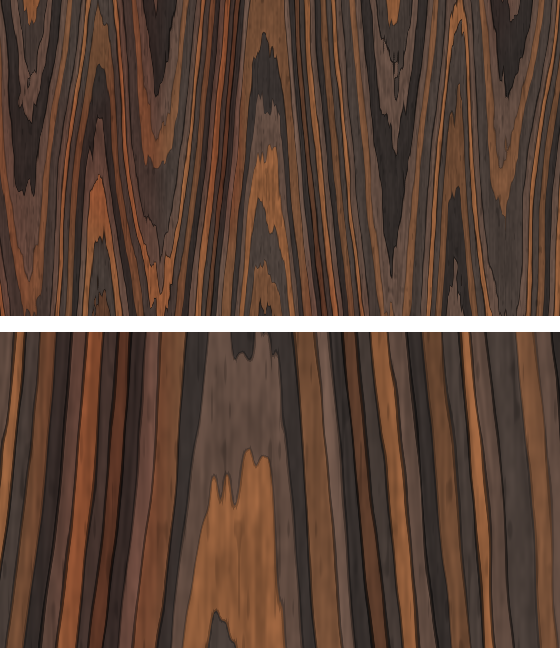
Top, the full canvas; bottom, a detail of the centre.
Give the GLSL for this texture, as a WebGL 2 fragment shader.

```glsl
#version 300 es
precision highp float;

uniform vec2 u_resolution;
out vec4 fragColor;

// Figure: distances are in canvas heights, layers are counted in bands
const float LAYERS_ACROSS = 60.0;
const float LAYERS_UP = 5.0;
const float TIP_RADIUS = 0.06;
const float ARCH_ROUNDING = 0.5;
const float SPACING_VARIATION = 0.9;
const float LINE_WIDTH = 0.0017;
const float LINE_DARKNESS = 0.6;
const float GRAIN_CONTRAST = 0.16;
const float GAIN = 1.07;

// Flame axes: x position, layer offset
const vec2 FLAMES[4] = vec2[4](
    vec2(0.09, 0.0), vec2(0.498, 2.3), vec2(1.245, -0.6), vec2(1.60, 1.4));

// Veneer tones and their cumulative shares
const vec3 TONES[6] = vec3[6](
    vec3(0.19, 0.165, 0.155), vec3(0.26, 0.22, 0.20), vec3(0.36, 0.28, 0.24),
    vec3(0.32, 0.21, 0.15), vec3(0.43, 0.29, 0.20), vec3(0.53, 0.34, 0.215));
const float SHARE_ENDS[6] = float[6](0.13, 0.36, 0.59, 0.68, 0.82, 1.0);

float hash(vec2 cell) {
    uvec2 q = uvec2(ivec2(cell)) * uvec2(1597334673u, 3812015801u);
    uint n = (q.x ^ q.y) * 1597334673u;
    n = (n ^ (n >> 15)) * 2246822519u;
    return float((n ^ (n >> 13)) >> 8) / 16777216.0;
}

float noise(vec2 p) {
    vec2 cell = floor(p);
    vec2 t = fract(p);
    t = t * t * (3.0 - 2.0 * t);
    float low = mix(hash(cell), hash(cell + vec2(1, 0)), t.x);
    float high = mix(hash(cell + vec2(0, 1)), hash(cell + vec2(1, 1)), t.x);
    return mix(low, high, t.y);
}

float signedNoise(vec2 p) {
    return noise(p) - 0.5;
}

// Blend whose rounding grows with depth, so wide arches are blunter
float roundedMin(float a, float b) {
    float k = max(ARCH_ROUNDING * min(a, b), 0.01);
    float h = max(k - abs(a - b), 0.0) / k;
    return min(a, b) - h * h * k * 0.25;
}

// Layers cut through when moving sideways from the flame axes
float layerDepth(float x) {
    float depth = 1000.0;
    for (int i = 0; i < 4; i++) {
        float d = x - FLAMES[i].x;
        float side = LAYERS_ACROSS * (sqrt(d * d + TIP_RADIUS * TIP_RADIUS) - TIP_RADIUS);
        depth = roundedMin(depth, side + FLAMES[i].y);
    }
    return depth;
}

// Golden-ratio steps keep the shares even over few layers
vec3 layerColor(float index) {
    float pick = fract(index * 0.618034 + 0.12 * hash(vec2(index, 7)));
    vec3 tone = TONES[5];
    for (int i = 4; i >= 0; i--) {
        if (pick < SHARE_ENDS[i]) tone = TONES[i];
    }
    return tone * (0.94 + 0.12 * hash(vec2(index, 19)));
}

void main() {
    vec2 p = gl_FragCoord.xy / u_resolution.y;
    float pixel = 1.0 / u_resolution.y;

    // Tilted, folded layers with a slow wander
    float x = p.x + 0.03 * signedNoise(p * vec2(3.0, 2.2))
                  + 0.008 * signedNoise(p * vec2(9.0, 6.0) + 31.0);
    float depth = layerDepth(x);
    float steepness = abs(dFdx(depth)) / (pixel * LAYERS_ACROSS);
    float flatness = 1.0 - smoothstep(0.1, 0.9, steepness);

    // Ragged drips, strongest where the cut runs along a layer
    float drips = 0.8 * signedNoise(p * vec2(55.0, 6.0))
                + 0.4 * signedNoise(p * vec2(130.0, 18.0) + 57.0);
    float layer = LAYERS_UP * p.y - depth + 40.0
                + 1.3 * signedNoise(p * vec2(4.0, 1.6) + 11.0)
                + drips * mix(0.3, 1.0, flatness);
    layer += SPACING_VARIATION * signedNoise(vec2(layer * 0.6, 3.5));

    // Nearest seam and its distance in canvas heights
    float seam = floor(layer + 0.5);
    float offset = layer - seam;
    float slope = max(length(vec2(dFdx(layer), dFdy(layer))) / pixel, 1.0);
    float toSeam = offset / slope;
    vec3 color = mix(layerColor(seam - 1.0), layerColor(seam),
                     smoothstep(-0.6 * pixel, 0.6 * pixel, toSeam));

    // Fine growth tones inside each layer
    color *= 1.0 + 0.2 * signedNoise(vec2(layer * 4.0, p.y * 1.5));

    // Dark seams of uneven strength
    float lineWidth = LINE_WIDTH * (0.5 + noise(p * vec2(30.0, 12.0) + seam));
    float line = 1.0 - smoothstep(lineWidth - 0.5 * pixel, lineWidth + 0.5 * pixel, abs(toSeam));
    color *= 1.0 - line * LINE_DARKNESS * (0.35 + 0.65 * hash(vec2(seam, 43)));

    // Long fibres, short pores and patchy reddish staining
    float fibres = signedNoise(p * vec2(260.0, 14.0)) + 0.6 * signedNoise(p * vec2(190.0, 70.0));
    float pores = smoothstep(0.8, 0.95, noise(p * vec2(210.0, 24.0) + 83.0));
    float stain = smoothstep(0.6, 0.9, noise(p * vec2(7.0, 2.0) + 5.0));
    color *= GAIN * (1.0 + GRAIN_CONTRAST * fibres) * (1.0 - 0.16 * pores);
    color *= mix(vec3(1.0), vec3(0.98, 0.86, 0.84), stain);

    fragColor = vec4(color, 1.0);
}
```
